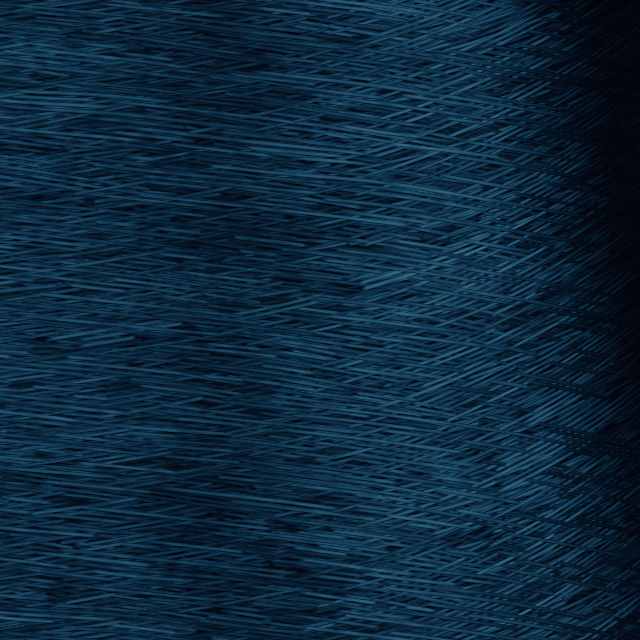
Reproduce this texture procedurally as a Shadertoy shader.

```glsl
// Dark blue thread wound on a spool: thin strands cross in two shallow directions.
// Sparse layers of curved strands are stacked back to front, each dipping in and
// out of sight, then lit as a cylinder that turns into shadow at the right.

#define LAYERS 13
#define SPACING 0.0086      // distance between strands of one layer
#define HALF_WIDTH 0.31     // strand half width, as a part of the spacing
#define RISE_SLOPE 0.15
#define FALL_SLOPE 0.14
#define RISE_BEND 0.15      // extra steepness of rising strands at the right
#define FALL_BEND 0.04
#define DEEPEST 0.18        // light that reaches the lowest layer
#define SHADOW 0.42         // shadow a strand casts just below itself
#define CONTRAST 1.15
#define GAIN 0.43
#define SHINE_LIMIT 0.48    // brightest green that a strand can approach

float hash(vec2 p) {
    vec3 q = fract(vec3(p.xyx) * 0.1031);
    q += dot(q, q.yzx + 33.33);
    return fract((q.x + q.y) * q.z);
}

float noise(vec2 p) {
    vec2 cell = floor(p), f = fract(p);
    f = f * f * (3.0 - 2.0 * f);
    float low = mix(hash(cell), hash(cell + vec2(1, 0)), f.x);
    float high = mix(hash(cell + vec2(0, 1)), hash(cell + vec2(1, 1)), f.x);
    return mix(low, high, f.y);
}

float bump(float x, float centre, float width) {
    float d = (x - centre) / width;
    return exp(-d * d);
}

// Height gained by a strand on its way round the cylinder
float strandPath(float x, bool rising) {
    float x4 = x * x * x * x;
    return rising ? RISE_SLOPE * x + RISE_BEND * x4
                  : -FALL_SLOPE * x - FALL_BEND * x4;
}

// Lays one layer of strands over the light value below it
float addLayer(float below, vec2 p, float layer, float pixel) {
    bool rising = mod(layer, 2.0) > 0.5;
    float depth = layer / float(LAYERS - 1);
    float seed = layer * 17.0 + 5.0;
    float tilt = 0.65 + 0.5 * hash(vec2(seed, 3.0));

    // Strand coordinates, with uneven spacing
    float v = (p.y - tilt * strandPath(p.x, rising)) / SPACING + 200.0;
    v += hash(vec2(seed, 9.0)) + 1.1 * noise(vec2(p.x * 5.0 + seed, v * 0.15));
    float id = floor(v), f = fract(v);

    // Strands dip under their neighbours; falling ones lead in the middle
    float middle = bump(p.x, 0.46, 0.18);
    float turned = smoothstep(0.6, 0.92, p.x);
    float hidden = rising ? 0.44 + 0.15 * middle - 0.05 * turned
                          : 0.48 - 0.07 * middle + 0.12 * turned;
    float runs = mix(26.0, 14.0, depth) * (0.5 + hash(vec2(id, seed + 4.0)));
    float along = p.x * runs + 40.0 * hash(vec2(id, seed));
    float seen = smoothstep(hidden, hidden + 0.16, noise(vec2(along, id * 7.0 + seed)));

    // Round profile and the shadow below it
    float d = abs(f - 0.58);
    float soft = 0.6 * pixel / SPACING;
    float cover = seen * (1.0 - smoothstep(HALF_WIDTH - soft, HALF_WIDTH + soft, d));
    float shade = seen * smoothstep(0.0, 0.3, f) * (1.0 - smoothstep(0.85, 1.0, f));
    float body = 0.56 + 0.44 * max(0.0, 1.0 - d * d / (HALF_WIDTH * HALF_WIDTH));

    // Tone of the strand and its fibres
    float tone = 0.64 + 0.56 * hash(vec2(id + 31.0, seed));
    tone *= 0.74 + 0.52 * noise(vec2(p.x * 50.0 + id * 5.3, v * 2.0));
    tone *= rising ? 1.0 + 0.25 * turned : 1.0 - 0.5 * turned;

    float light = tone * body * mix(DEEPEST, 1.0, depth);
    return mix(below * (1.0 - SHADOW * shade), light, cover);
}

// Broad light across the cylinder
float cylinderLight(vec2 p) {
    float light = 0.8 - 0.24 * bump(p.x, 0.34, 0.14) + 0.25 * bump(p.x, 0.7, 0.18);
    float edge = smoothstep(0.77, 1.02, p.x + 0.14 * (p.y - 0.5));
    float patches = 0.86 + 0.28 * noise(p * vec2(4.0, 9.0) + 20.0);
    return light * patches * mix(1.0, 0.08, edge);
}

// Navy in the dark, dusty teal in the light
vec3 threadColour(float g) {
    return vec3(0.012 + 1.2 * g * g, g, 0.02 + 1.58 * g - g * g);
}

void mainImage(out vec4 fragColor, in vec2 fragCoord) {
    vec2 p = fragCoord / iResolution.xy;
    float pixel = 1.0 / iResolution.y;
    float weave = 0.12;
    for (int i = 0; i < LAYERS; i++) {
        weave = addLayer(weave, p, float(i), pixel);
    }
    float g = GAIN * pow(weave, CONTRAST) * cylinderLight(p) + 0.008;
    g /= sqrt(1.0 + g * g / (SHINE_LIMIT * SHINE_LIMIT));
    fragColor = vec4(threadColour(g), 1.0);
}
```
